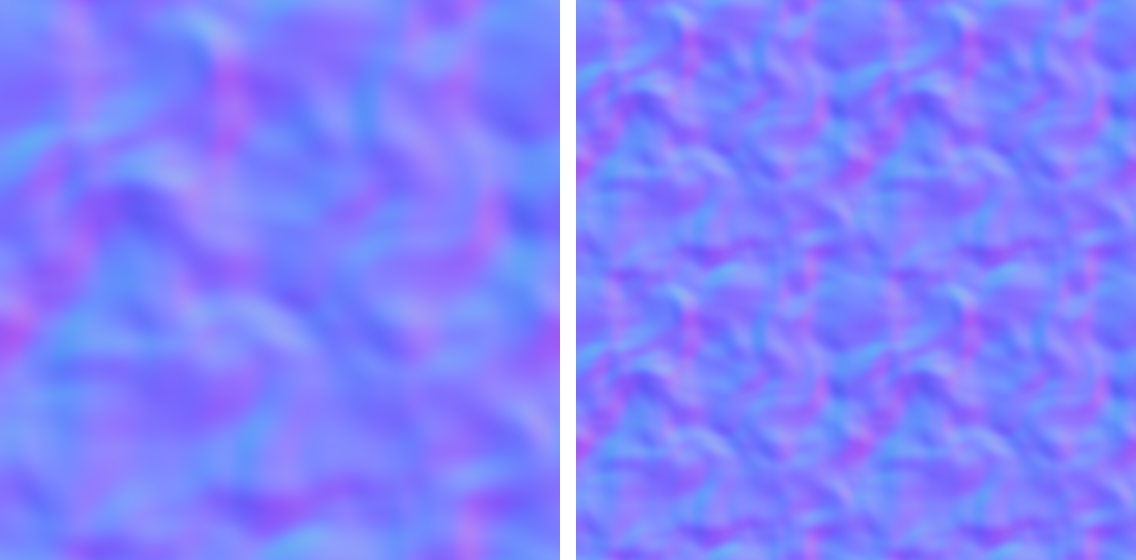
Left, the tile; right, the same tile 2 across and 2 down.
Write a WebGL 2 fragment shader that draws this texture map.

```glsl
#version 300 es
precision highp float;
precision highp int;
// A soft, tiling tangent-space normal map of gently rolling bumps.
// Two octaves of wrapping gradient noise, bent by a wrapping warp, give a
// height field; its slopes become normals, which are packed into colour.

uniform vec2 u_resolution;
out vec4 fragColor;

// Integer hash: a random vector in [-1, 1] for each lattice cell and seed
vec2 randomGradient(ivec2 cell, int seed) {
    uvec3 v = uvec3(cell.x, cell.y, seed) * 1664525u + 1013904223u;
    v.x += v.y * v.z; v.y += v.z * v.x; v.z += v.x * v.y;
    v ^= v >> 16u;
    v.x += v.y * v.z; v.y += v.z * v.x;
    return vec2(v.xy >> 8u) / 8388608.0 - 1.0;
}

// Contribution of one lattice corner, wrapped to the period
float corner(ivec2 cell, ivec2 offset, vec2 f, int period, int seed) {
    ivec2 wrapped = (cell + offset + period) % period;
    return dot(randomGradient(wrapped, seed), f - vec2(offset));
}

// Gradient noise with a whole number of cells across the canvas
float tileNoise(vec2 p, int period, int seed) {
    p *= float(period);
    ivec2 cell = ivec2(floor(p));
    vec2 f = fract(p);
    vec2 blend = f * f * f * (f * (f * 6.0 - 15.0) + 10.0);
    float bottom = mix(corner(cell, ivec2(0, 0), f, period, seed),
                       corner(cell, ivec2(1, 0), f, period, seed), blend.x);
    float top = mix(corner(cell, ivec2(0, 1), f, period, seed),
                    corner(cell, ivec2(1, 1), f, period, seed), blend.x);
    return mix(bottom, top, blend.y);
}

// Broad swells plus smaller bumps, curled by the warp
float height(vec2 p) {
    vec2 warp = vec2(tileNoise(p, 4, 11), tileNoise(p, 4, 23));
    vec2 q = fract(p + 0.07 * warp);
    return tileNoise(q, 5, 3) + 0.38 * tileNoise(q, 10, 7);
}

void main() {
    vec2 uv = gl_FragCoord.xy / u_resolution;

    // Central differences; the wide step also softens the creases
    vec2 e = vec2(0.006, 0.0);
    vec2 slope = vec2(height(uv + e.xy) - height(uv - e.xy),
                      height(uv + e.yx) - height(uv - e.yx)) / (2.0 * e.x);

    // Slightly steeper vertically than horizontally
    vec3 normal = normalize(vec3(-slope * vec2(0.035, 0.041), 1.0));
    fragColor = vec4(normal * 0.5 + 0.5, 1.0);
}
```
